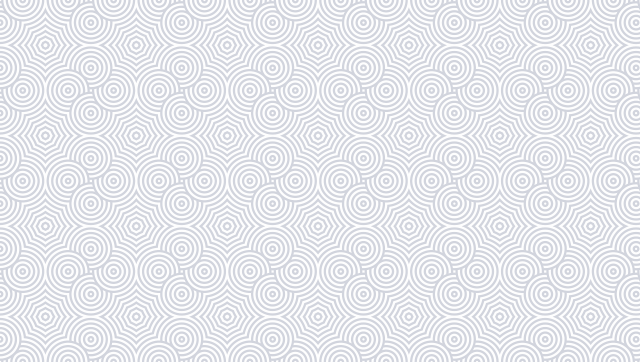
A Shadertoy shader for this pattern:

```glsl
const vec2 REPEATS = vec2(7.043, 4.0);
const float RING_STEP = 0.05;      // spacing of the rings, in cells
const float DISC_RADIUS = 0.2375;  // outer edge of the fifth ring
const int SAMPLES = 4;
const vec3 PAPER = vec3(0.996, 0.996, 0.998);
const vec3 INK = vec3(0.82, 0.83, 0.865);

// Four discs sit left, top, right and bottom of the cell centre.
float discDistance(vec2 p, int index) {
    float angle = radians(180.0 - 90.0 * float(index));
    return length(p - 0.25 * vec2(cos(angle), sin(angle)));
}

// Each disc covers the next one clockwise; outside, the nearest centre wins.
float wovenDistance(vec2 p) {
    float nearest = 1.0;
    float woven = -1.0;
    float previous = discDistance(p, 3);
    for (int i = 0; i < 4; i++) {
        float current = discDistance(p, i);
        nearest = min(nearest, current);
        if (current < DISC_RADIUS && previous >= DISC_RADIUS) woven = current;
        previous = current;
    }
    return woven < 0.0 ? nearest : woven;
}

// Evenly spaced bands, half ink and half paper.
float ringCoverage(float dist, float spacing, float blur) {
    float edge = abs(fract(dist / spacing) - 0.5) * spacing - 0.25 * spacing;
    return 1.0 - smoothstep(-blur, blur, edge);
}

float patternInk(vec2 p, float blur) {
    vec2 cell = fract(p + 0.5) - 0.5;
    return ringCoverage(wovenDistance(cell), RING_STEP, blur);
}

void mainImage(out vec4 fragColor, in vec2 fragCoord) {
    float blur = 0.5 * REPEATS.y / (iResolution.y * float(SAMPLES));
    float ink = 0.0;

    // Average subpixel samples to smooth the overlaps and cusps.
    for (int y = 0; y < SAMPLES; y++) {
        for (int x = 0; x < SAMPLES; x++) {
            vec2 offset = (vec2(x, y) + 0.5) / float(SAMPLES) - 0.5;
            vec2 p = (fragCoord + offset) / iResolution.xy * REPEATS;
            ink += patternInk(p, blur);
        }
    }
    ink /= float(SAMPLES * SAMPLES);
    fragColor = vec4(mix(PAPER, INK, ink), 1.0);
}
```
